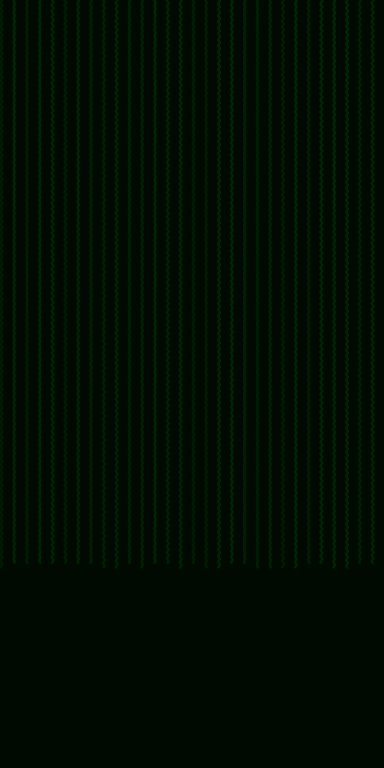
Give the GLSL for this pattern, as a Shadertoy shader.

```glsl
// Thirty thin green strands hang from the top edge over a near-black field.
// Each strand is a repeated cell holding a soft vertical line with a small
// ripple; hashes vary its tone, ripple phase and the height where it ends.

const float COLUMNS = 30.0;
const float RIPPLES = 128.0;      // ripples over the full height
const float STRAND_X = 0.11;      // strand centre inside its column
const float STRAND_HALF = 0.11;   // half width, in columns
const float STRAND_END = 0.26;    // lowest height reached
const vec3 FIELD = vec3(0.0, 0.04, 0.002);
const vec3 STRAND = vec3(0.003, 0.145, 0.014);

float hash(float n, float seed) {
    vec2 p = fract(vec2(n, seed) * vec2(0.1031, 0.1137) + 0.37);
    p += dot(p, p.yx + 33.33);
    return fract((p.x + p.y) * p.x);
}

// Sideways drift of a strand at height y, in columns
float ripple(float y, float phase, float amount) {
    return amount * sin(6.28318 * (y * RIPPLES + phase));
}

// Antialiased coverage of a band around zero
float band(float d, float halfWidth, float blur) {
    return 1.0 - smoothstep(halfWidth - blur, halfWidth + blur, abs(d));
}

// Coverage of one strand; p.x is measured from its centre in columns
float strand(vec2 p, float id, vec2 pixel) {
    float amount = mix(0.02, 0.06, hash(id, 2.0));
    float x = p.x - ripple(p.y, hash(id, 3.0), amount);
    float end = STRAND_END + 0.006 * step(0.5, hash(id, 5.0));
    float above = smoothstep(end - pixel.y, end + pixel.y, p.y);
    return band(x, STRAND_HALF, max(pixel.x * 0.6, 0.05)) * above;
}

void mainImage(out vec4 fragColor, in vec2 fragCoord) {
    vec2 uv = fragCoord / iResolution.xy;
    vec2 pixel = vec2(COLUMNS, 1.0) / iResolution.xy;

    // Nearest strand
    float column = uv.x * COLUMNS - STRAND_X;
    float id = floor(column + 0.5);
    float cover = strand(vec2(column - id, uv.y), id, pixel);

    // Tone differs by strand and fades slightly downward
    float tone = mix(0.65, 1.0, hash(id, 7.0)) * mix(0.88, 1.0, uv.y);
    float present = step(id, COLUMNS - 0.5);
    vec3 color = mix(FIELD, STRAND, cover * tone * present);
    fragColor = vec4(color, 1.0);
}
```
